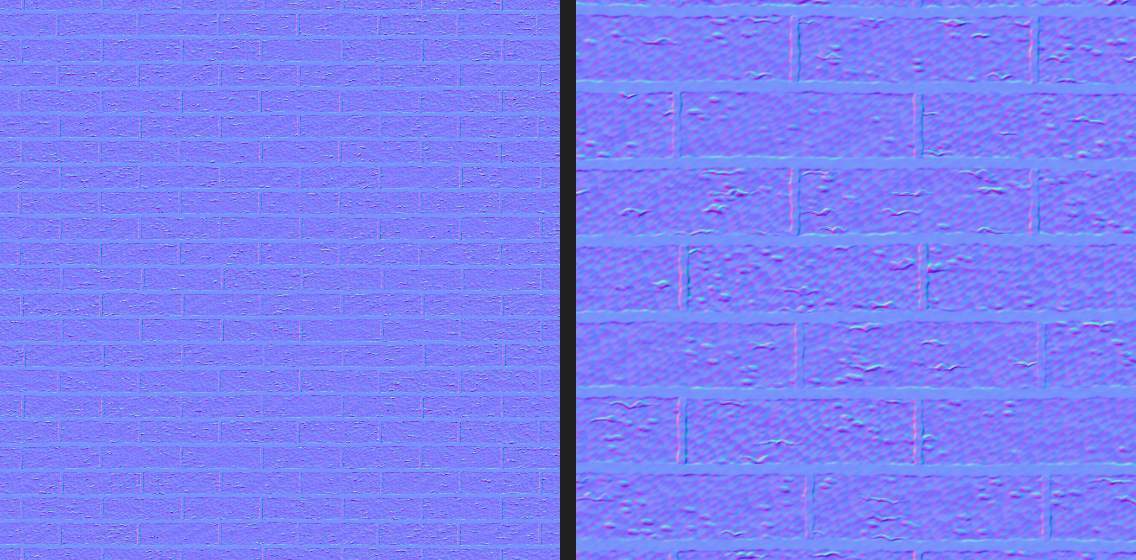
Left, the full canvas; right, a detail of the centre.
A WebGL 1 fragment shader for this texture map:

```glsl
precision highp float;

uniform vec2 u_resolution;

float hash(vec2 p) {
  return fract(sin(dot(p, vec2(127.1, 311.7))) * 43758.5);
}

vec2 hash2(vec2 p) {
  return vec2(hash(p), hash(p + 17.3));
}

// Distance to the nearest scattered cell centre
float cellular(vec2 p) {
  vec2 cell = floor(p);
  vec2 local = fract(p);
  float nearest = 2.0;
  for (int j = -1; j <= 1; j++) {
    for (int i = -1; i <= 1; i++) {
      vec2 offset = vec2(float(i), float(j));
      vec2 toCentre = offset + hash2(cell + offset) - local;
      nearest = min(nearest, dot(toCentre, toCentre));
    }
  }
  return sqrt(nearest);
}

// Ragged gouges, at most one per grid cell of a brick
float gouge(vec2 grid, vec2 brick) {
  grid.x += hash(vec2(floor(grid.y), brick.x + brick.y * 7.0));
  vec2 cell = floor(grid);
  vec2 q = fract(grid) - 0.5;
  vec2 seed = hash2(cell + brick * 7.0);
  float ragged = cellular(grid * vec2(6.0, 2.5) + brick * 5.0) - 0.45;
  float line = q.y - (seed.y - 0.5) * 0.4 - 0.6 * (seed.x - 0.65) * q.x
             - 0.35 * ragged;
  float taper = 1.0 - smoothstep(0.05, 0.15 + 0.33 * seed.y, abs(q.x));
  float present = step(0.5 + 0.3 * hash(brick + 3.1), seed.x);
  float width = 0.08 + 0.12 * hash(seed * 31.0);
  return present * taper * (1.0 - smoothstep(0.0, width, abs(line)));
}

// x: brick relief, y: grain, z: amount of mortar
vec3 wall(vec2 p) {
  // Almost level courses, counted from the top
  float v = (1.0 - p.y) * 22.0 - 0.48
          + 0.012 * sin(12.566 * p.x + 25.13 * p.y)
          + 0.01 * sin(43.98 * p.x - 18.85 * p.y);
  float row = mod(floor(v), 22.0);
  float shift = mix(0.755, 0.27, mod(row, 2.0));
  float u = p.x * 7.0 - shift - 0.05 * (hash(vec2(row, 9.0)) - 0.5);

  // Nearest head joint, moved a little at random
  float joint = floor(u + 0.5);
  float fromJoint = u - joint - 0.03 * (hash(vec2(mod(joint, 7.0), row)) - 0.5);
  float column = joint - step(fromJoint, 0.0);
  vec2 brick = vec2(mod(column, 7.0), row);

  // Signed distance into the brick, with a rough outline
  float ragged = 0.0006 * sin(p.x * 390.0 + 2.0 * sin(p.y * 170.0))
                        * sin(p.y * 430.0 + 2.0 * sin(p.x * 110.0));
  float bed = (0.5 - abs(fract(v) - 0.5)) / 22.0 - 0.0035 + ragged;
  float head = abs(fromJoint) / 7.0 - 0.0024 + ragged;
  float mask = smoothstep(-0.0008, 0.0008, min(bed, head));
  float mortar = max(1.0 - smoothstep(-0.0008, 0.0008, bed), 0.4 - 0.4 * mask);

  // Slanted grain, calmer in the mortar
  vec2 slanted = vec2(p.x * 165.0, (p.y - 0.55 * p.x) * 235.0);
  float roughness = mix(0.6, 0.85, hash(brick + 0.7));
  float grain = cellular(slanted) * mix(roughness, 0.22, mortar);

  // Small sparse nicks, sloping the other way
  float nick = 1.0 - smoothstep(0.08, 0.32,
      cellular(vec2(p.x * 62.0, (p.y + 0.12 * p.x) * 150.0)));
  nick *= smoothstep(0.35, 0.7, cellular(p * vec2(24.0, 45.0) + 3.0));

  // Edges fade in and out along their length
  float wear = 0.45 + 0.25 * sin(p.x * 97.0 + 3.0 * sin(p.y * 61.0))
                           * sin(p.y * 113.0 + 2.0 * sin(p.x * 45.0));
  float cut = gouge(vec2((u - column) * 3.0, fract(v) * 4.0), brick);
  float damage = 0.6 * cut + 0.5 * nick;
  return vec3((wear - damage) * mask, grain, mortar);
}

void main() {
  vec2 p = gl_FragCoord.xy / u_resolution;
  vec2 e = vec2(0.0007, 0.0);
  vec3 across = wall(p + e.xy) - wall(p - e.xy);
  vec3 up = wall(p + e.yx) - wall(p - e.yx);

  // Relief leans green downward, grain leans it upward
  vec2 tilt = vec2(-across.x - across.y, up.x - up.y);

  // Steep spots stand out sharply from the flat base
  tilt *= 0.75 + 2.0 * min(dot(tilt, tilt), 0.5);
  tilt += mix(vec2(0.0, -0.02), vec2(-0.06, 0.15), wall(p).z);
  vec3 normal = normalize(vec3(tilt, 1.0));
  gl_FragColor = vec4(normal * 0.5 + vec3(0.5, 0.5, 0.49), 1.0);
}
```
